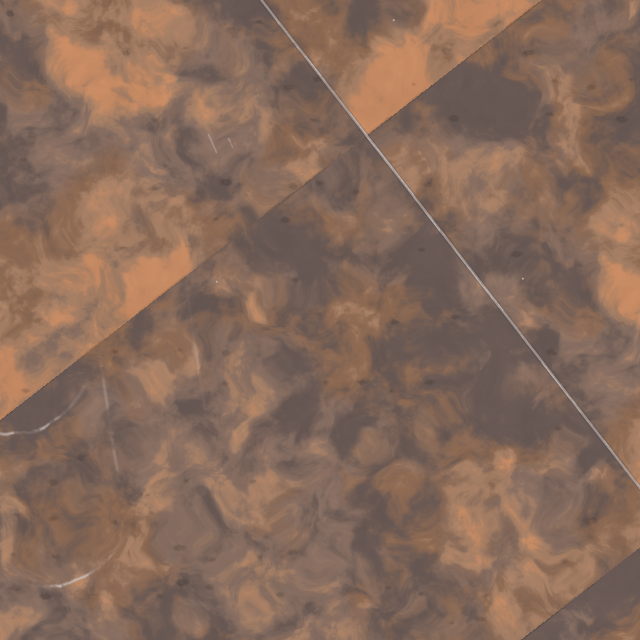
Reproduce this texture procedurally as a Shadertoy shader.

```glsl
// Worn copper-brown floor tiles laid diagonally, with a pale metal seam, stains and scuffs.

const vec2 CORNER = vec2(0.573, 0.788);      // where four tiles meet
const vec2 ACROSS = vec2(0.790, 0.613);      // unit direction across the seam
const vec2 TILE_SIZE = vec2(1.0, 0.77);
const float SEAM_HALF_WIDTH = 0.0017;
const float JOINT_HALF_WIDTH = 0.0012;
const float STAIN_SCALE = 6.5;
const float STAIN_CONTRAST = 1.15;
const float GRAIN_CONTRAST = 0.80;
const float WARP = 0.28;
const float SPECK_CELLS = 19.0;
const int NICK_COUNT = 4;

const vec3 SLATE = vec3(0.415, 0.350, 0.330);
const vec3 GREY_BROWN = vec3(0.53, 0.43, 0.38);
const vec3 RUST = vec3(0.55, 0.41, 0.32);
const vec3 TAN = vec3(0.64, 0.49, 0.39);
const vec3 ORANGE = vec3(0.76, 0.53, 0.38);
const vec3 SEAM = vec3(0.72, 0.68, 0.67);
const vec3 SCUFF = vec3(0.78, 0.73, 0.71);

vec2 hash2(vec2 p) {
    vec3 h = fract(p.xyx * vec3(0.1031, 0.1030, 0.0973));
    h += dot(h, h.yzx + 33.33);
    return fract((h.xx + h.yz) * h.zy);
}

// Smooth cellular noise: random values blended around scattered points
float blotches(vec2 p) {
    vec2 cell = floor(p);
    float total = 0.0, weight = 0.0;
    for (int y = -1; y <= 1; y++)
    for (int x = -1; x <= 1; x++) {
        vec2 id = cell + vec2(x, y);
        vec2 d = id + hash2(id) - p;
        float w = exp(-6.0 * dot(d, d));
        total += w * hash2(id + 57.3).x;
        weight += w;
    }
    return total / weight;
}

// Layers of blotches, centred on zero
float mottle(vec2 p) {
    float sum = 0.0, amp = 0.5;
    for (int i = 0; i < 5; i++) {
        sum += amp * (blotches(p) - 0.5);
        p = mat2(1.6, 1.2, -1.2, 1.6) * p + 11.7;
        amp *= 0.58;
    }
    return sum;
}

float segmentDistance(vec2 p, vec2 a, vec2 b) {
    vec2 ab = b - a;
    return length(p - a - ab * clamp(dot(p - a, ab) / dot(ab, ab), 0.0, 1.0));
}

float stroke(float d, float halfWidth, float blur) {
    return 1.0 - smoothstep(halfWidth - blur * 0.5, halfWidth + blur, abs(d));
}

void mainImage(out vec4 fragColor, in vec2 fragCoord) {
    vec2 uv = fragCoord / iResolution.xy;
    float px = 1.0 / min(iResolution.x, iResolution.y);

    // Rotated tile grid
    vec2 q = uv - CORNER;
    vec2 p = vec2(dot(q, ACROSS), dot(q, vec2(ACROSS.y, -ACROSS.x)));
    vec2 id = floor(p / TILE_SIZE);
    vec2 f = fract(p / TILE_SIZE);
    vec2 edge = (0.5 - abs(f - 0.5)) * TILE_SIZE;

    // Cloudy stains, different on each tile
    vec2 s = p * STAIN_SCALE + 40.0 * hash2(id + 20.0) + 100.0;
    s += WARP * (vec2(blotches(s * 2.3), blotches(s * 2.3 + 31.0)) - 0.5);
    float stain = mottle(s);
    float grain = mottle(s * 3.7 + 60.0);
    float hue = mottle(s * 0.9 + 90.0);

    // Each tile runs from dark at its upper edge to warm at its lower edge
    float tone = 0.45 + STAIN_CONTRAST * stain + GRAIN_CONTRAST * grain;
    tone += 0.22 * (f.y - 0.5) + 0.12 * smoothstep(0.8, 1.0, f.y);
    tone -= 0.18 * smoothstep(0.22, 0.0, f.y);
    tone -= 0.20 * smoothstep(0.72, 1.0, f.x);
    tone += 0.20 * smoothstep(0.4, 0.1, f.x) * smoothstep(0.8, 0.95, f.y);

    vec3 umber = mix(GREY_BROWN, RUST, smoothstep(-0.14, 0.14, hue));
    vec3 color = mix(SLATE, umber, smoothstep(0.05, 0.46, tone));
    color = mix(color, TAN, smoothstep(0.44, 0.68, tone));
    color = mix(color, ORANGE, smoothstep(0.66, 0.95, tone));
    color *= 1.0 + 0.12 * grain;

    // Faint irregular pits and sparse pale specks
    vec2 g = uv * SPECK_CELLS;
    vec2 kind = hash2(floor(g) + 7.0);
    vec2 away = (fract(g) - 0.25 - 0.5 * hash2(floor(g) + 3.0)) / SPECK_CELLS;
    float pit = stroke(length(away * vec2(0.7, 1.2)) + 0.014 * grain, 0.002, 0.004);
    float speck = stroke(length(away), 0.0012, 0.0015);
    color *= 1.0 - 0.13 * pit * step(kind.x, 0.22);
    color = mix(color, SCUFF, 0.8 * speck * step(0.985, kind.x));

    // Two long scratches and two curved scuffs, broken up by the grain
    float wear = smoothstep(-0.08, 0.14, grain);
    for (int i = 0; i < 2; i++) {
        float k = float(i);
        vec2 a = vec2(0.155 + 0.135 * k, 0.45 + 0.11 * k);
        float line = stroke(segmentDistance(uv, a, a + vec2(0.03, -0.2)), 0.0015, 0.003);
        vec2 c = uv - vec2(0.01 + 0.06 * k, 0.46 - 0.24 * k);
        float arc = stroke(length(c) - 0.137 + 0.02 * stain, 0.0014, 0.003);
        arc *= smoothstep(0.10, 0.02, abs(c.x - 0.04)) * step(c.y, 0.0);
        color = mix(color, SCUFF, max(0.28 * line, 0.9 * arc) * (0.2 + 0.8 * wear));
    }

    // Short nicks
    for (int i = 0; i < NICK_COUNT; i++) {
        vec2 a = hash2(vec2(float(i) * 3.7, 12.0));
        vec2 b = a + vec2(0.016, -0.036) * (0.3 + 0.6 * hash2(a * 91.0).x);
        color = mix(color, SCUFF, 0.45 * wear * stroke(segmentDistance(uv, a, b), 0.0008, 0.0018));
    }

    // Broken shadow on the cross joint, then the metal seam
    color *= 1.0 - 0.16 * wear * stroke(edge.y, JOINT_HALF_WIDTH, 0.003);
    color *= 1.0 - 0.22 * stroke(edge.x, SEAM_HALF_WIDTH * 1.6, 0.002);
    color = mix(color, SEAM, stroke(edge.x, SEAM_HALF_WIDTH, px) * (0.7 + 0.3 * wear));

    fragColor = vec4(color, 1.0);
}
```
